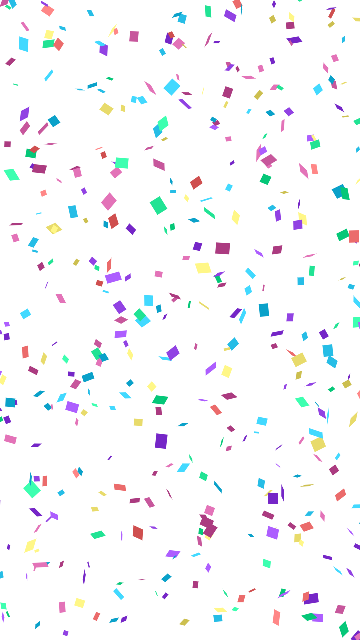
This pattern is drawn by a WebGL 1 fragment shader. Its source:

```glsl
precision highp float;

uniform vec2 u_resolution;

#define COLUMNS 9.0        // cells across the canvas width
#define SLOTS 4            // possible pieces in each cell
#define FILL 0.69          // mean chance that a slot holds a piece
#define CLUSTERING 0.17    // how much that chance varies over the canvas
#define SIZE_MIN 0.0166    // side of a piece, in canvas widths
#define SIZE_MAX 0.0415
#define ASPECT 0.8         // short side over long side
#define THINNEST 0.12      // strongest foreshortening
#define SHADE_STEP 0.11    // brightness step between the three tones
#define EDGE 0.35          // half width of the soft edge, in pixels

const float TAU = 6.2831853;

vec4 hash4(vec2 p) {
  vec4 q = fract(p.xyxy * vec4(0.1031, 0.1030, 0.0973, 0.1099));
  q += dot(q, q.wzxy + 33.33);
  return fract((q.xxyz + q.yzzw) * q.zywx);
}

float cross2(vec2 a, vec2 b) {
  return a.x * b.y - a.y * b.x;
}

vec2 direction(float turn) {
  return vec2(cos(TAU * turn), sin(TAU * turn));
}

// Shrinks v along the given axis, as a tilt out of the plane does.
vec2 foreshorten(vec2 v, vec2 axis, float amount) {
  return v - axis * dot(v, axis) * (1.0 - amount);
}

// Signed distance to a parallelogram with sides a and b, centred on zero.
float parallelogram(vec2 p, vec2 a, vec2 b) {
  float halfArea = 0.5 * abs(cross2(a, b));
  float alongA = (abs(cross2(p, b)) - halfArea) / length(b);
  float alongB = (abs(cross2(p, a)) - halfArea) / length(a);
  return max(alongA, alongB);
}

vec3 paperColor(float pick, float tone) {
  vec3 pink = vec3(0.78, 0.34, 0.61);
  vec3 blue = vec3(0.15, 0.74, 0.90);
  vec3 violet = vec3(0.57, 0.26, 0.89);
  vec3 green = vec3(0.13, 0.89, 0.58);
  vec3 yellow = vec3(0.91, 0.86, 0.42);
  vec3 coral = vec3(0.92, 0.42, 0.42);
  vec3 c = pink;
  c = mix(c, blue, step(0.22, pick));
  c = mix(c, violet, step(0.44, pick));
  c = mix(c, green, step(0.66, pick));
  c = mix(c, yellow, step(0.80, pick));
  c = mix(c, coral, step(0.93, pick));
  return clamp(c + SHADE_STEP * (floor(tone * 3.0) - 1.0), 0.0, 1.0);
}

// Layered sines make loose clusters and gaps, a little denser at the top.
float presence(vec2 p) {
  float waves = sin(p.x * 9.0 + 2.5 * sin(p.y * 5.0))
              + sin(p.y * 11.0 - p.x * 4.0 + 1.0);
  return FILL + 0.5 * CLUSTERING * waves + 0.12 * (p.y - 0.9);
}

void main() {
  vec2 p = gl_FragCoord.xy / u_resolution.x;
  float soft = EDGE / u_resolution.x;
  vec2 home = floor(p * COLUMNS);
  vec3 color = vec3(1.0);

  // Neighbouring cells, each with a few tumbling pieces
  for (int j = -1; j <= 1; j++) {
    for (int i = -1; i <= 1; i++) {
      vec2 cell = home + vec2(float(i), float(j));
      for (int k = 0; k < SLOTS; k++) {
        vec2 seed = cell + 20.0 + 37.0 * float(k);
        vec4 place = hash4(seed);
        vec4 pose = hash4(seed + 211.7);
        vec4 look = hash4(seed + 463.3);

        vec2 center = (cell + place.xy) / COLUMNS;
        float size = mix(SIZE_MIN, SIZE_MAX, pow(place.w, 1.5));
        float tilt = mix(THINNEST, 1.0, pose.z);
        vec2 axis = direction(pose.y);
        vec2 side = size * direction(pose.x);
        vec2 a = foreshorten(side, axis, tilt);
        vec2 b = foreshorten(ASPECT * vec2(-side.y, side.x), axis, tilt);

        float d = parallelogram(p - center, a, b);
        float cover = 1.0 - smoothstep(-soft, soft, d);
        cover *= step(place.z, presence(center));
        color = mix(color, paperColor(look.x, look.y), cover);
      }
    }
  }

  gl_FragColor = vec4(color, 1.0);
}
```
